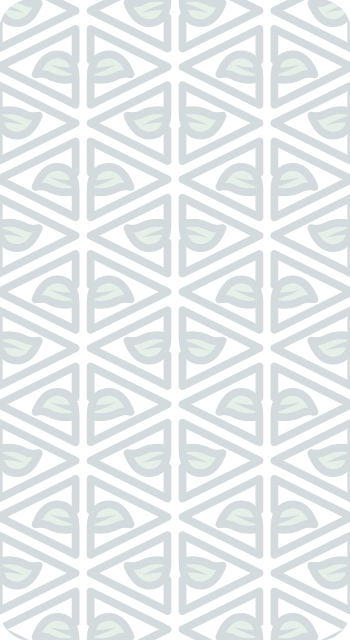
A Shadertoy shader for this pattern:

```glsl
#define CANVAS_HEIGHT 768.0
#define COLUMN 110.3
#define ROW 135.0
#define SLOPE 0.4925
#define HALF_LINE 4.7
#define BAR_X 9.0
#define CORNER_Y 45.5
#define CARD_RADIUS 38.0
#define CURVE_STEPS 10
#define LINE_COLOR vec3(0.828, 0.858, 0.871)
#define LEAF_COLOR vec3(0.897, 0.940, 0.908)
#define PAPER_COLOR vec3(1.0)

float segmentDistance(vec2 p, vec2 a, vec2 b) {
    vec2 ab = b - a;
    return length(p - a - ab * clamp(dot(p - a, ab) / dot(ab, ab), 0.0, 1.0));
}

vec2 bezier(vec2 a, vec2 b, vec2 c, float t) {
    return mix(mix(a, b, t), mix(b, c, t), t);
}

// Adds one curve to a closed outline: nearest distance and crossing parity
void traceCurve(vec2 p, vec2 a, vec2 b, vec2 c, inout float dist, inout float side) {
    vec2 from = a;
    for (int i = 1; i <= CURVE_STEPS; i++) {
        vec2 to = bezier(a, b, c, float(i) / float(CURVE_STEPS));
        dist = min(dist, segmentDistance(p, from, to));
        if ((from.y > p.y) != (to.y > p.y)) {
            float crossing = mix(from.x, to.x, (p.y - from.y) / (to.y - from.y));
            if (p.x < crossing) side = -side;
        }
        from = to;
    }
}

// Signed distance to the leaf, negative inside
float leafDistance(vec2 p) {
    vec2 root = vec2(BAR_X, -14.0), crown = vec2(32.0, 15.0);
    vec2 tip = vec2(57.0, -9.0), waist = vec2(40.0, -11.0);
    float dist = 1e3, side = 1.0;
    traceCurve(p, root, vec2(BAR_X, 15.0), crown, dist, side);
    traceCurve(p, crown, vec2(48.0, 14.0), tip, dist, side);
    traceCurve(p, tip, vec2(48.0, -7.0), waist, dist, side);
    traceCurve(p, waist, vec2(26.0, -18.0), root, dist, side);
    return dist * side;
}

// Tapered vein running from the bar into the leaf
float veinDistance(vec2 p) {
    float dist = 1e3;
    vec2 from = vec2(BAR_X, -5.0);
    for (int i = 1; i <= CURVE_STEPS; i++) {
        float t = float(i) / float(CURVE_STEPS);
        vec2 to = bezier(vec2(BAR_X, -5.0), vec2(22.0, -4.0), vec2(38.0, 2.0), t);
        dist = min(dist, segmentDistance(p, from, to) - mix(4.5, 0.4, t));
        from = to;
    }
    return dist;
}

// Triangle frame, its upright bar broken where the leaf grows
float frameDistance(vec2 p) {
    float slant = segmentDistance(vec2(p.x, abs(p.y)), vec2(BAR_X, CORNER_Y),
                                  vec2(BAR_X + CORNER_Y / SLOPE, 0.0));
    float stem = segmentDistance(p, vec2(BAR_X, -CORNER_Y), vec2(BAR_X, -14.0));
    float post = segmentDistance(p, vec2(BAR_X, 8.0), vec2(BAR_X, CORNER_Y));
    return min(slant, min(stem, post)) - HALF_LINE;
}

float wrapCentered(float x, float period) {
    return mod(x + 0.5 * period, period) - 0.5 * period;
}

// Folds the plane into one triangle; alternate triangles are half-turned
vec2 triangleCell(vec2 p) {
    float x = abs(wrapCentered(p.x, 2.0 * COLUMN));
    vec2 upright = vec2(COLUMN - x, wrapCentered(p.y - 0.25 * ROW, ROW));
    vec2 turned = vec2(x, -wrapCentered(p.y + 0.25 * ROW, ROW));
    float edge = abs(upright.y) + SLOPE * (upright.x - 0.5 * COLUMN) - 0.25 * ROW;
    return edge < 0.0 ? upright : turned;
}

float coverage(float dist, float pixel) {
    return 1.0 - smoothstep(-0.6 * pixel, 0.6 * pixel, dist);
}

void mainImage(out vec4 fragColor, in vec2 fragCoord) {
    float pixel = CANVAS_HEIGHT / iResolution.y;
    vec2 halfCanvas = 0.5 * iResolution.xy * pixel;
    vec2 p = fragCoord * pixel - halfCanvas;
    vec2 cell = triangleCell(p);

    // Leaf fill under all line work
    float leaf = leafDistance(cell);
    float lines = min(frameDistance(cell), abs(leaf) - HALF_LINE);
    lines = min(lines, max(veinDistance(cell), leaf));
    vec3 color = mix(PAPER_COLOR, LEAF_COLOR, coverage(leaf, pixel));
    color = mix(color, LINE_COLOR, coverage(lines, pixel));

    // Rounded card corners
    vec2 corner = max(abs(p) - halfCanvas + CARD_RADIUS, 0.0);
    float card = length(corner) - CARD_RADIUS;
    color = mix(PAPER_COLOR, color, coverage(card - pixel, pixel));
    fragColor = vec4(color, 1.0);
}
```
